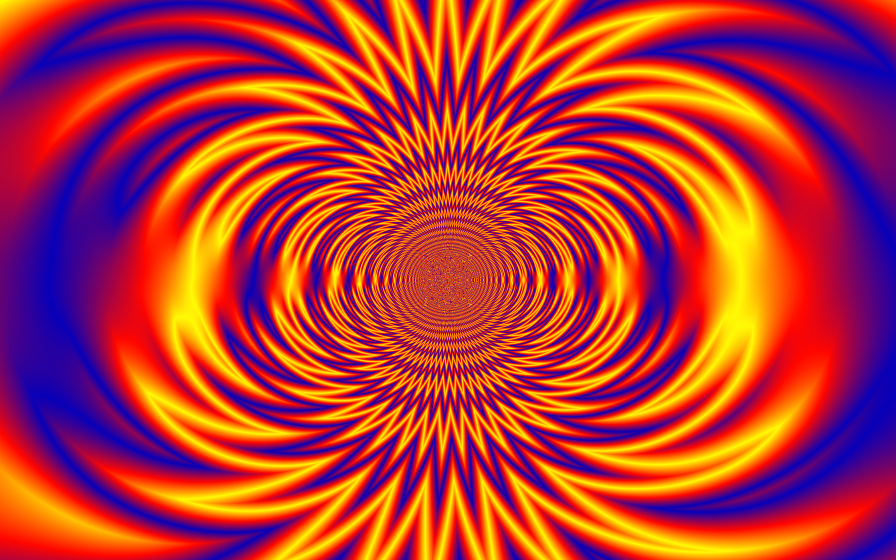
A Shadertoy shader for this background:

```glsl
// Psychedelic dipole: the plane is inverted about the centre (p / |p|^2),
// so evenly spaced bands become crescents that shrink toward the middle.
// Layered waves bend the bands into feathers and radial zigzags.

const vec3 BLUE = vec3(0.03, 0.0, 0.72);
const vec3 RED = vec3(1.0, 0.02, 0.0);
const vec3 YELLOW = vec3(1.0, 0.98, 0.02);
const float BAND_PERIOD = 1.38;
const float FEATHERS_PER_UNIT = 2.626;
const float FEATHER_HEIGHT = 0.34;
const int SAMPLES = 3;

// Blue to red to yellow, for t from 0 to 1
vec3 heatPalette(float t) {
    vec3 cool = mix(BLUE, RED, clamp(2.0 * t, 0.0, 1.0));
    return mix(cool, YELLOW, clamp(2.0 * t - 1.0, 0.0, 1.0));
}

// Triangle wave: 1 at whole numbers, 0 halfway between
float triangleWave(float phase) {
    return abs(2.0 * fract(phase) - 1.0);
}

// Wide rings, shifted sideways; the inner left and outer right halves tilt
float ringPhase(vec2 w, vec2 direction) {
    float radius = length(w * vec2(1.0, 0.9));
    float outer = 1.0 - smoothstep(1.1, 2.0, length(w));
    float leftSide = max(-direction.x, 0.0);
    float rightSide = max(direction.x, 0.0);
    float shift = 0.14 * direction.x;
    float tilt = direction.y * (0.45 * (1.0 - outer) * leftSide + 0.32 * outer * rightSide);
    float axisLift = 0.13 * outer * leftSide * (1.0 - smoothstep(0.0, 0.5, abs(direction.y)));
    return (radius - 2.05 + shift - tilt + axisLift) / BAND_PERIOD;
}

// Fine pointed stripes that fade out along the horizontal axis
float featherPhase(vec2 w) {
    float strength = FEATHER_HEIGHT * smoothstep(0.0, 0.95, abs(w.y));
    float upperShift = 0.09 * (1.0 + tanh(clamp(2.0 * w.x, -8.0, 8.0)));
    float shift = w.y > 0.0 ? upperShift : 0.18;
    float cycles = FEATHERS_PER_UNIT * (w.x + shift) - 0.186;
    return strength * (2.0 * triangleWave(cycles) - 1.0);
}

vec3 dipoleColour(vec2 p) {
    float r2 = max(dot(p, p), 1e-6);
    vec2 inverted = p / r2;
    vec2 direction = p * inversesqrt(r2);
    float phase = ringPhase(inverted, direction) + featherPhase(inverted);
    return heatPalette(triangleWave(phase));
}

void mainImage(out vec4 fragColor, in vec2 fragCoord) {
    // Average a small grid of samples to smooth the edges
    vec3 total = vec3(0.0);
    for (int j = 0; j < SAMPLES; j++) {
        for (int i = 0; i < SAMPLES; i++) {
            vec2 offset = (vec2(i, j) + 0.5) / float(SAMPLES) - 0.5;
            vec2 p = (fragCoord + offset - 0.5 * iResolution.xy) / iResolution.y;
            total += dipoleColour(p);
        }
    }
    fragColor = vec4(total / float(SAMPLES * SAMPLES), 1.0);
}
```
